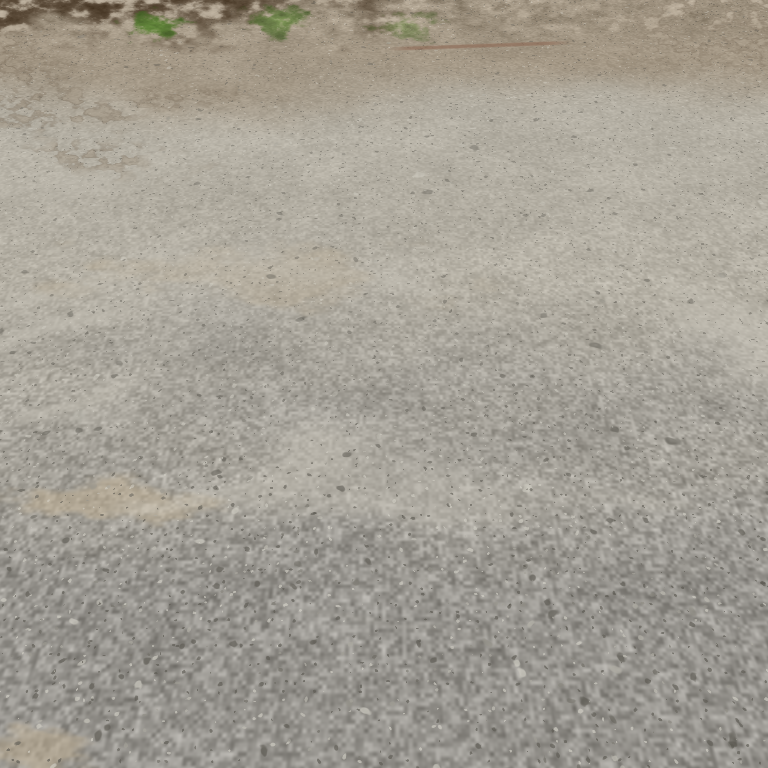
This texture is drawn by a three.js fragment shader. Its source:

```glsl
// Worn asphalt seen at a slant: grey and gritty up close, dusty further off, with
// a littered soil verge along the top. Grain and stones live in ground coordinates
// (a perspective divide); dust, sand and litter are masks cut from layered noise.

#define ASPHALT vec3(0.590, 0.580, 0.558)
#define DUST    vec3(0.705, 0.686, 0.640)
#define SOIL    vec3(0.640, 0.592, 0.520)
#define SAND    vec3(0.735, 0.680, 0.585)
#define PALE    vec3(0.765, 0.748, 0.705)
#define LITTER  vec3(0.330, 0.265, 0.195)
#define GRASS   vec3(0.340, 0.490, 0.190)
#define HORIZON 1.6
#define GRAIN   0.30
#define STREAKS 0.60

varying vec2 vUv;

float hash(vec2 p) {
  vec3 a = fract(p.xyx * 0.1031);
  a += dot(a, a.yzx + 33.33);
  return fract((a.x + a.y) * a.z);
}

float noise(vec2 p) {
  vec2 i = floor(p), f = fract(p);
  f = f * f * (3.0 - 2.0 * f);
  vec2 e = vec2(0.0, 1.0);
  return mix(mix(hash(i), hash(i + e.yx), f.x),
             mix(hash(i + e), hash(i + e.yy), f.x), f.y);
}

float fbm(vec2 p) {
  float sum = 0.0, amp = 0.5;
  for (int i = 0; i < 4; i++) {
    sum += amp * noise(p);
    p = p * 2.03 + 17.3;
    amp *= 0.5;
  }
  return sum / 0.9375;
}

// One ragged, turned stone in some of the cells: x = cover, y = random tone
vec2 stone(vec2 p, float density) {
  vec2 id = floor(p);
  vec2 center = 0.3 + 0.4 * vec2(hash(id + 3.1), hash(id + 7.7));
  float turn = 3.14 * hash(id + 11.9);
  vec2 d = fract(p) - center;
  d = mat2(cos(turn), -sin(turn), sin(turn), cos(turn)) * d;
  d.y *= 1.0 + hash(id + 19.3);
  float radius = mix(0.10, 0.27, hash(id + 23.5));
  float dist = length(d) * (0.7 + 0.6 * noise(p * 7.0));
  float cover = 1.0 - smoothstep(radius * 0.5, radius, dist);
  return vec2(cover * step(hash(id + 31.7), density), hash(id + 41.3));
}

// Soft ellipse with a noisy rim
float blot(vec2 uv, vec2 center, vec2 size, float rough) {
  float d = length((uv - center) / size) + (rough - 0.5) * 2.2;
  return 1.0 - smoothstep(0.35, 1.1, d);
}

void main() {
  vec2 uv = vUv;
  float x = uv.x, y = uv.y;
  vec2 ground = vec2(x - 0.5, 1.5) / (HORIZON - y) + 4.0;
  float cloud = fbm(vec2(x * 3.0, y * 6.0));
  float rough = fbm(vec2(x * 14.0, y * 32.0) + 5.0);
  float crumbs = fbm(vec2(x * 60.0, y * 110.0));

  // Ground tones from near to far
  vec3 color = mix(ASPHALT, DUST, smoothstep(0.22, 0.72, y + (cloud - 0.5) * 0.35));
  color = mix(color, SOIL, smoothstep(0.80, 0.94, y + (cloud - 0.5) * 0.22));
  color += (rough - 0.5) * 0.07;

  // Tan drifts of sand
  float sand = blot(uv, vec2(0.15, 0.345), vec2(0.13, 0.034), rough);
  sand = max(sand, 0.6 * blot(uv, vec2(0.33, 0.635), vec2(0.25, 0.045), rough));
  sand = max(sand, blot(uv, vec2(0.03, 0.02), vec2(0.08, 0.04), rough));
  color = mix(color, SAND, 0.65 * sand);

  // Thin pale streaks of blown dust, lightly bowed
  vec2 flow = vec2(x * 1.8, (y - 0.25 * x * (1.0 - x)) * 14.0 + 1.6 * cloud);
  float ridge = 1.0 - abs(2.0 * noise(flow) - 1.0);
  float streak = smoothstep(0.72, 1.0, ridge) * smoothstep(0.42, 0.7, noise(vec2(x * 4.0, y * 10.0) + 9.0));
  streak *= smoothstep(0.12, 0.4, y) * (1.0 - smoothstep(0.70, 0.84, y));
  color = mix(color, PALE, STREAKS * streak * (0.6 + 0.6 * rough));

  // Grit, fading with distance and under dust
  float grit = 0.6 * noise(ground * 270.0) + 0.4 * noise(ground * 135.0 + 7.0) - 0.5;
  float clean = mix(1.0, 0.35, smoothstep(0.2, 0.85, y)) * (1.0 - 0.5 * max(sand, streak));
  color += GRAIN * clean * grit;

  // Pebbles and chips, from few and large to many and small
  for (int i = 0; i < 5; i++) {
    float level = float(i);
    vec2 chip = stone(ground * 24.0 * pow(1.5, level) + level * 13.0, 0.03 + 0.06 * level);
    vec3 tint = mix(vec3(0.36, 0.35, 0.32), vec3(0.83, 0.82, 0.78), smoothstep(0.42, 0.85, chip.y));
    color = mix(color, tint, chip.x * mix(0.65, 0.4, smoothstep(0.2, 0.7, y)));
  }

  // Verge: dead leaves at the upper left, clods at the upper right
  float left = 1.0 - smoothstep(0.42, 0.60, x);
  float leaves = left * smoothstep(0.95, 1.0, y + (rough - 0.5) * 0.12);
  float scatter = blot(uv, vec2(0.13, 0.86), vec2(0.20, 0.03), rough);
  scatter = max(scatter, blot(uv, vec2(0.12, 0.795), vec2(0.17, 0.025), rough));
  scatter = max(scatter, blot(uv, vec2(0.0, 0.93), vec2(0.08, 0.07), rough));
  float clods = smoothstep(0.72, 0.9, x) * smoothstep(0.87, 0.95, y);
  float dark = max(leaves, max(0.6 * scatter, 0.6 * clods) * smoothstep(0.46, 0.62, crumbs));
  color = mix(color, mix(LITTER, SOIL, smoothstep(0.42, 0.72, crumbs)), 0.85 * dark);
  color += (crumbs - 0.5) * 0.32 * smoothstep(0.92, 0.99, y);

  // Grass tufts and a fallen twig
  for (int i = 0; i < 3; i++) {
    float n = float(i);
    float tuft = blot(uv, vec2(0.20 + 0.165 * n, 0.966 + 0.006 * mod(n, 2.0)), vec2(0.04, 0.018), crumbs);
    color = mix(color, GRASS * (0.6 + 0.8 * crumbs), tuft * (0.9 - 0.25 * n));
  }
  float twig = 1.0 - smoothstep(0.001, 0.0035, abs(y - 0.936 - 0.035 * (x - 0.5)));
  twig *= smoothstep(0.50, 0.54, x) * (1.0 - smoothstep(0.71, 0.75, x));
  color = mix(color, vec3(0.56, 0.43, 0.35), 0.7 * twig);

  gl_FragColor = vec4(clamp(color, 0.0, 1.0), 1.0);
}
```
